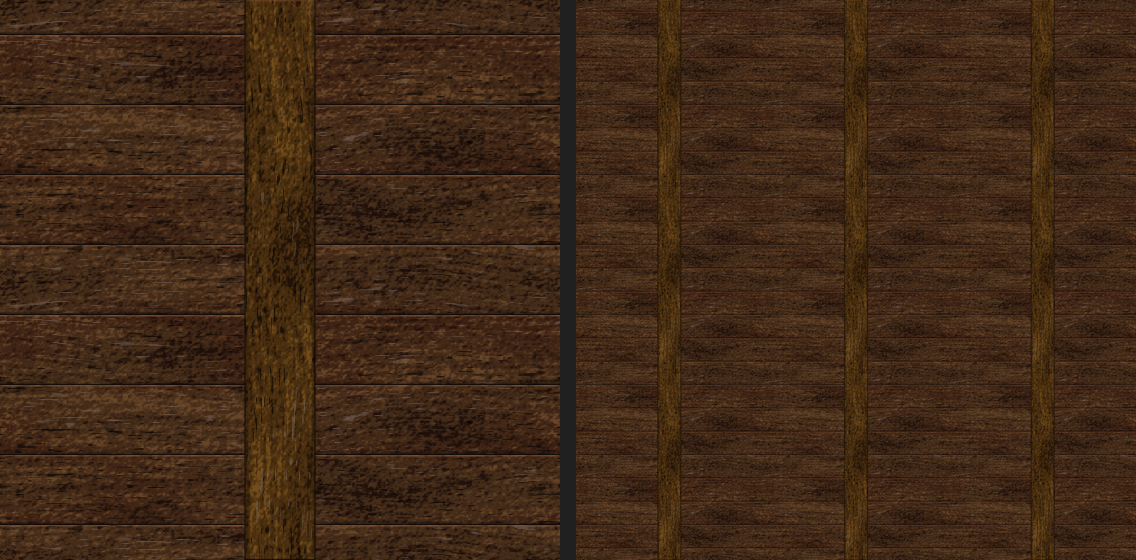
Left, the tile; right, the same tile 3 across and 3 down.
A Shadertoy shader for this texture:

```glsl
// Dark horizontal wood boards crossed by one golden vertical batten, tiling both ways.

const float BOARDS = 8.0;            // boards down the canvas
const float VARIANTS = 4.0;          // distinct boards before the stack repeats
const float HALF_BOARD = 0.5 / BOARDS;
const float HALF_BATTEN = 0.0625;
const float BATTEN_X = 0.5;
const float BATTEN_SEED = 9.0;
const float SEAM_WIDTH = 0.0021;
const float BEVEL_WIDTH = 0.0026;
const float WRAP_ACROSS = 48.0;      // noise cells before it repeats across the grain
const float DIMPLE_SLOPE = 0.4;      // times 240 cells is a multiple of WRAP_ACROSS
const vec4 STAIN_X = vec4(0.03, 0.66, 0.78, 0.31); // stain centre of each variant
const vec2 BATTEN_STAIN = vec2(0.53, 0.014);       // along, across

const vec3 BOARD_DARK = vec3(0.120, 0.060, 0.040);
const vec3 BOARD_RED = vec3(0.245, 0.136, 0.078);
const vec3 BOARD_BROWN = vec3(0.270, 0.174, 0.098);
const vec3 BOARD_LIGHT = vec3(0.410, 0.275, 0.158);
const vec3 BATTEN_DARK = vec3(0.130, 0.068, 0.025);
const vec3 BATTEN_MID = vec3(0.285, 0.180, 0.058);
const vec3 BATTEN_LIGHT = vec3(0.450, 0.300, 0.105);
const vec3 BEVEL = vec3(0.520, 0.320, 0.195);
const vec3 SEAM = vec3(0.055, 0.032, 0.022);
const vec3 FLECK = vec3(0.450, 0.385, 0.345);

float hash(vec2 p) {
    vec3 q = fract(p.xyx * 0.1031);
    q += dot(q, q.yzx + 33.33);
    return fract((q.x + q.y) * q.z);
}

// Value noise; scale.x is a whole number, so it wraps along the grain.
float noise(vec2 p, vec2 scale, float seed) {
    p *= scale;
    vec2 cell = floor(p);
    vec2 f = p - cell;
    f = f * f * (3.0 - 2.0 * f);
    vec2 period = vec2(scale.x, WRAP_ACROSS);
    vec2 low = mod(cell, period);
    vec2 high = mod(cell + 1.0, period);
    vec2 shift = vec2(37.0, 91.0) * (seed + 1.0);
    float a = hash(low + shift);
    float b = hash(vec2(high.x, low.y) + shift);
    float c = hash(vec2(low.x, high.y) + shift);
    float d = hash(high + shift);
    return mix(mix(a, b, f.x), mix(c, d, f.x), f.y);
}

// Soft line of the given width, measured inward from an edge.
float edgeLine(float dist, float width) {
    float blur = 0.8 / iResolution.y;
    return 1.0 - smoothstep(width - blur, width + blur, abs(dist));
}

// Wood surface: p.x runs along the grain, p.y across it.
vec3 wood(vec2 p, vec2 stainAt, float seed, vec3 dark, vec3 mid, vec3 light) {
    vec2 g = p;
    g.y += 0.030 * (noise(p, vec2(4.0, 5.0), seed + 20.0) - 0.5);

    // Broad clouds, long grain and fine fibres
    float cloud = noise(g, vec2(5.0, 24.0), seed + 30.0) - 0.5;
    float grain = noise(g, vec2(7.0, 150.0), seed + 40.0) - 0.5;
    float fibre = noise(g, vec2(24.0, 300.0), seed + 50.0) - 0.5;

    // Fine slanted dimples, with a second finer layer
    vec2 slant = vec2(p.x, p.y - DIMPLE_SLOPE * p.x);
    float dimple = noise(slant, vec2(130.0, 240.0), seed + 60.0) - 0.5;
    float speck = noise(p, vec2(290.0, 330.0), seed + 65.0) - 0.5;

    // Streaky dark stain
    vec2 away = p - stainAt;
    away.x -= floor(away.x + 0.5);
    away /= vec2(0.13, 0.042);
    float stain = exp(-dot(away, away)) * (0.75 + 1.5 * grain);

    float tone = 0.52 + 0.25 * cloud + 0.36 * grain + 0.30 * fibre
               + 0.50 * dimple + 0.40 * speck - 0.32 * stain;
    vec3 color = mix(dark, mid, smoothstep(0.0, 0.5, tone));
    color = mix(color, light, smoothstep(0.5, 1.0, tone));

    // Thin dark pores and pale flecks, gathered in patches
    float patches = noise(p, vec2(7.0, 30.0), seed + 70.0);
    float pore = smoothstep(0.74, 0.95, noise(g, vec2(56.0, 330.0), seed + 80.0));
    float fleck = smoothstep(0.76, 0.95, noise(g, vec2(40.0, 350.0), seed + 90.0));
    color *= 1.0 - 0.6 * pore * smoothstep(0.25, 0.7, patches);
    return mix(color, FLECK, 0.6 * fleck * smoothstep(0.65, 0.3, patches));
}

vec3 boards(vec2 uv) {
    float row = floor(uv.y * BOARDS + 0.5);
    float variant = mod(row, VARIANTS);
    vec2 p = vec2(uv.x, uv.y - row / BOARDS);
    float warmth = noise(p, vec2(4.0, 12.0), variant + 5.0);
    vec3 mid = mix(BOARD_BROWN, BOARD_RED, smoothstep(0.2, 0.8, warmth));
    vec2 stainAt = vec2(STAIN_X[int(variant)], -0.008);
    vec3 color = wood(p, stainAt, variant, BOARD_DARK, mid, BOARD_LIGHT);

    // Lit, worn upper edge and shaded lower edge
    float wear = noise(vec2(uv.x, 0.0), vec2(90.0, 1.0), variant + 11.0);
    float bevel = edgeLine(HALF_BOARD - p.y, BEVEL_WIDTH);
    color = mix(color, BEVEL, bevel * (0.3 + 0.6 * wear));
    color *= 1.0 - 0.25 * smoothstep(0.012, 0.0, HALF_BOARD + p.y);
    return mix(color, SEAM, 0.85 * edgeLine(HALF_BOARD + p.y, SEAM_WIDTH));
}

vec3 batten(vec2 uv) {
    vec2 p = vec2(uv.y, uv.x - BATTEN_X);
    vec3 color = wood(p, BATTEN_STAIN, BATTEN_SEED, BATTEN_DARK, BATTEN_MID, BATTEN_LIGHT);
    // End joint, and rounded sides
    color = mix(color, BEVEL, 0.4 * edgeLine(1.0 - uv.y, BEVEL_WIDTH));
    color = mix(color, SEAM, 0.8 * edgeLine(uv.y, SEAM_WIDTH));
    return color * (1.0 - 0.3 * smoothstep(0.010, 0.0, HALF_BATTEN - abs(p.y)));
}

void mainImage(out vec4 fragColor, in vec2 fragCoord) {
    vec2 uv = fragCoord / iResolution.xy;
    float side = abs(uv.x - BATTEN_X) - HALF_BATTEN;
    float blur = 0.8 / iResolution.x;
    vec3 color = mix(batten(uv), boards(uv), smoothstep(-blur, blur, side));
    color = mix(color, SEAM, 0.8 * edgeLine(side, 0.5 * SEAM_WIDTH));
    fragColor = vec4(color, 1.0);
}
```
